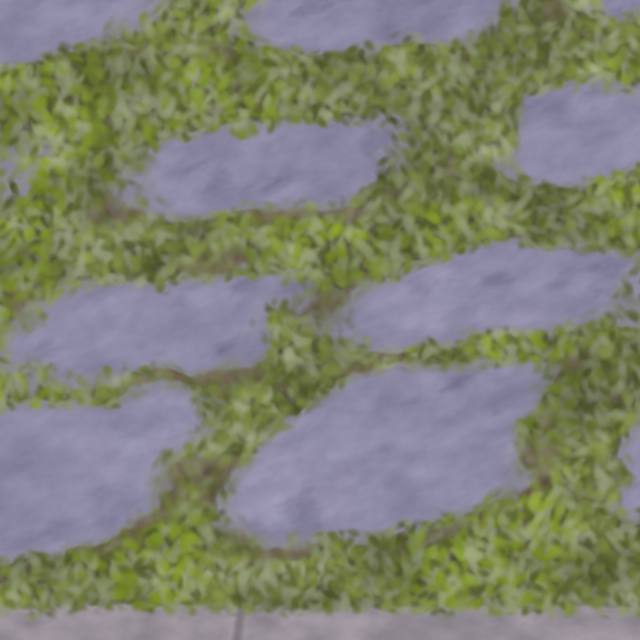
Give the GLSL for this texture, as a three.js fragment shader.

```glsl
// Slate paving stones with soft grass and a little soil in the joints, above a pale kerb.
// Stones are skewed super-ellipses on a shifted lattice, roughened by noise;
// grass is layered from small blurred blades scattered on jittered grids.
varying vec2 vUv;

float hash(vec2 p) {
  vec3 q = fract(p.xyx * 0.1031);
  q += dot(q, q.yzx + 33.33);
  return fract((q.x + q.y) * q.z);
}

float noise(vec2 p) {
  vec2 i = floor(p), f = fract(p);
  f = f * f * (3.0 - 2.0 * f);
  return mix(mix(hash(i), hash(i + vec2(1.0, 0.0)), f.x),
             mix(hash(i + vec2(0.0, 1.0)), hash(i + 1.0), f.x), f.y);
}

float fbm(vec2 p) {
  float sum = 0.0, amp = 0.53;
  for (int i = 0; i < 4; i++) {
    sum += amp * noise(p);
    p = mat2(1.6, 1.2, -1.2, 1.6) * p + 17.3;
    amp *= 0.5;
  }
  return sum;
}

// Approximate distance to the nearest stone, negative inside
float stoneDistance(vec2 p) {
  p += vec2(0.12, 0.07) * (vec2(fbm(p * 8.0), fbm(p * 8.0 + 40.0)) - 0.5);
  float d = 1.0;
  for (int r = 0; r < 4; r++) {
    for (int c = -1; c < 3; c++) {
      float row = float(r), col = float(c);
      vec2 id = vec2(col + 5.0, row + 3.0);
      vec2 center = vec2(0.03 + 0.58 * col + 0.19 * row, 0.0);
      center.y = 0.245 + 0.235 * row + 0.08 * center.x;
      center += vec2(0.05, 0.02) * (vec2(hash(id), hash(id + 31.0)) - 0.5);
      vec2 size = vec2(0.21 + 0.05 * hash(id + 57.0), r == 0 ? 0.135 : 0.079);
      vec2 q = p - center;
      q.x -= 0.55 * q.y;
      q.y -= 0.1 * q.x;
      q = abs(q) / size;
      float rim = pow(q.x * q.x * q.x + q.y * q.y * q.y + 0.0001, 0.3333);
      d = min(d, (rim - 1.0) * size.y);
    }
  }
  return d;
}

vec3 stoneColor(vec2 p, float d) {
  vec2 grain = mat2(0.9, -0.4, 0.4, 0.9) * p;
  float broad = fbm(p * vec2(6.0, 11.0) + 9.0);
  vec3 color = mix(vec3(0.49, 0.48, 0.585), vec3(0.61, 0.595, 0.705), broad);
  color += 0.12 * (fbm(grain * vec2(26.0, 42.0)) - 0.5);
  color -= 0.05 * smoothstep(0.6, 0.8, fbm(grain * vec2(12.0, 26.0) + 70.0));
  // Dusty, greyer rim
  float rim = smoothstep(-0.024, 0.0, d + 0.03 * (broad - 0.5));
  return mix(color, vec3(0.52, 0.505, 0.53), 0.55 * rim);
}

vec3 kerbColor(vec2 p) {
  vec3 color = mix(vec3(0.50, 0.48, 0.51), vec3(0.67, 0.63, 0.67), fbm(p * vec2(22.0, 34.0)));
  float joint = abs(p.x - 0.37 - 0.15 * p.y);
  return color * (1.0 - 0.2 * (1.0 - smoothstep(0.001, 0.012, joint)));
}

// Paints eight layers of blurred blades over the ground
vec3 addGrass(vec3 color, vec2 p, float d, float bare) {
  float lush = smoothstep(0.4, 0.66, fbm(p * 5.0 + 23.0));
  float shade = fbm(p * vec2(13.0, 17.0) + 51.0);
  for (int k = 0; k < 8; k++) {
    float layer = float(k);
    vec2 g = p / 0.026 + layer * vec2(7.37, 11.61);
    for (int y = -1; y <= 1; y++) {
      for (int x = -1; x <= 1; x++) {
        vec2 id = floor(g) + vec2(float(x), float(y));
        vec2 seed = id + layer * 19.0 + 100.0;
        float tone = hash(seed), kind = hash(seed + 43.0);
        vec2 q = g - id - vec2(hash(seed + 11.0), hash(seed + 27.0));
        float a = 2.6 * (hash(seed + 61.0) - 0.5) - 0.15;
        q = vec2(cos(a) * q.x - sin(a) * q.y, sin(a) * q.x + cos(a) * q.y);
        q /= vec2(0.33 + 0.17 * tone, 0.6 + 0.35 * kind);
        float cover = max(0.0, 1.0 - dot(q, q));
        cover *= cover;
        // Each blade has its own reach over the stone edge
        float reach = 0.026 * (hash(seed + 83.0) - 0.32);
        cover *= smoothstep(-0.008, 0.008, d + reach) * (1.0 - 0.7 * bare);
        vec3 blade = mix(vec3(0.29, 0.32, 0.15), vec3(0.50, 0.55, 0.27), tone);
        blade = mix(blade, vec3(0.48, 0.58, 0.11), 0.7 * lush * step(0.3, tone));
        blade = mix(blade, vec3(0.57, 0.59, 0.51), 0.75 * step(0.62, kind));
        blade *= 0.66 + 0.02 * layer + 0.52 * shade;
        color = mix(color, blade, 0.8 * cover);
      }
    }
  }
  return color;
}

void main() {
  vec2 p = vUv;
  float rough = fbm(p * 24.0 + 5.0) - 0.5;
  float kerb = p.y - 0.053 - 0.012 * p.x * (1.0 - p.x) - 0.014 * rough;
  float stone = stoneDistance(p) + 0.026 * rough;
  float d = min(stone, kerb);

  // Soil, with a few bare patches beside the stones
  float bare = smoothstep(0.57, 0.7, fbm(p * vec2(6.0, 12.0) + 81.0));
  bare *= 1.0 - smoothstep(0.01, 0.04, stone);
  vec3 soil = mix(vec3(0.25, 0.25, 0.17), vec3(0.44, 0.41, 0.33), fbm(p * 38.0));
  soil = mix(soil, vec3(0.45, 0.37, 0.35) + 0.4 * rough, 0.7 * bare);

  vec3 slab = mix(kerbColor(p), stoneColor(p, stone), smoothstep(-0.005, 0.005, kerb));
  vec3 color = mix(slab, soil, smoothstep(-0.005, 0.007, d));
  color = addGrass(color, p, d, bare);
  gl_FragColor = vec4(color, 1.0);
}
```
